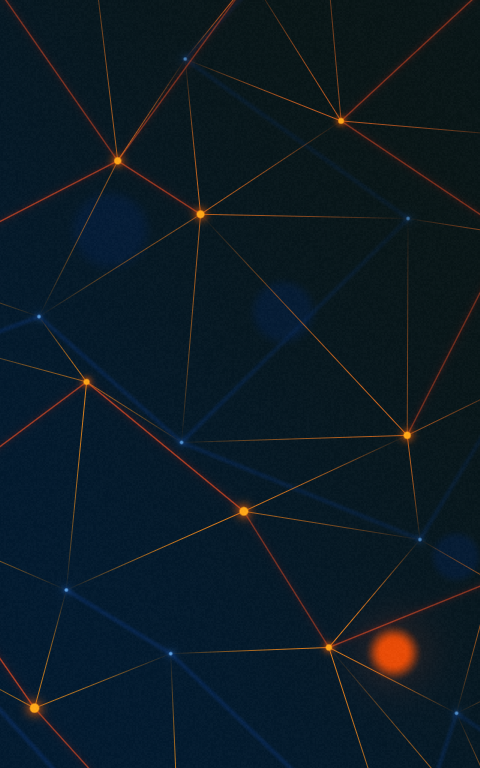
Reproduce this background procedurally as a WebGL 2 fragment shader.

```glsl
#version 300 es
precision highp float;

uniform vec2 u_resolution;
out vec4 fragColor;

float hash(vec2 p) {
    vec3 q = fract((p.xyx + 57.0) * 0.1031);
    q += dot(q, q.yzx + 33.33);
    return fract((q.x + q.y) * q.z);
}

// Jittered node of a grid cell, in canvas widths
vec2 nodeAt(vec2 cell) {
    vec2 jitter = vec2(hash(cell), hash(cell + 31.7)) - 0.5;
    return (cell + 0.5 + 0.8 * jitter) / 3.3;
}

// x: distance to the segment, y: position along it from 0 to 1
vec2 segment(vec2 p, vec2 a, vec2 b) {
    vec2 ab = b - a;
    float along = clamp(dot(p - a, ab) / dot(ab, ab), 0.0, 1.0);
    return vec2(length(p - a - ab * along), along);
}

float cover(float dist, float halfWidth, float pixel) {
    return clamp(0.5 + (halfWidth - dist) / pixel, 0.0, 1.0);
}

void main() {
    vec2 p = gl_FragCoord.xy / u_resolution.x;
    float pixel = 1.0 / u_resolution.x;

    // Diagonal backdrop, blue at lower left
    float shade = smoothstep(0.2, 1.35, p.x * 0.75 + p.y * 0.5);
    vec3 color = mix(vec3(0.015, 0.108, 0.19), vec3(0.04, 0.09, 0.095), shade);

    // Faint blurred discs
    for (int n = 0; n < 3; n++) {
        float i = float(n);
        float radius = 0.095 - 0.018 * i;
        float dist = length(p - vec2(0.23 + 0.36 * i, 1.12 - 0.17 * i * i));
        color = mix(color, vec3(0.02, 0.13, 0.29), 0.5 - 0.5 * smoothstep(radius * 0.6, radius, dist));
    }

    // Network: warm and cool nodes alternate like a checkerboard
    float beam = 0.0, spoke = 0.0, hotLine = 0.0, hotGlow = 0.0;
    float coolCore = 0.0, coolHalo = 0.0, warmCore = 0.0, warmHalo = 0.0;
    vec2 home = floor(p * 3.3);

    for (int n = 0; n < 9; n++) {
        vec2 start = vec2(float(n % 3 - 1), float(n / 3 - 1));
        vec2 cell = home + start;
        vec2 node = nodeAt(cell);
        float dist = length(p - node);
        bool warm = mod(cell.x + cell.y, 2.0) < 0.5;

        if (warm) {
            float size = hash(cell + 11.3);
            float radius = mix(0.006, 0.016, size * size);
            warmCore = max(warmCore, cover(dist, radius, pixel * 1.5));
            warmHalo = max(warmHalo, exp(-dist * dist / (radius * radius * 3.5)));
        } else {
            coolCore = max(coolCore, cover(dist, 0.0035, pixel * 1.5));
            coolHalo = max(coolHalo, exp(-dist / 0.006));
        }

        // Links right, up and along both diagonals, if they can cross this cell
        for (int k = 0; k < 4; k++) {
            vec2 offset = vec2(float(min(1, 2 - k)), float(min(k, 1)));
            vec2 end = start + offset;
            if (max(abs(end.x), abs(end.y)) > 1.0) continue;
            if (start.x * end.x > 0.0 || start.y * end.y > 0.0) continue;

            // Crossing diagonals share one key, so mostly one is drawn
            float pick = hash(2.0 * cell + offset);
            bool diagonal = k % 2 == 1;
            if (diagonal ? (warm ? pick > 0.55 : pick < 0.4) : pick > 0.88) continue;

            vec2 line = segment(p, node, nodeAt(cell + offset));
            float strength = 0.6 + 0.4 * fract(pick * 37.0);
            if (diagonal && !warm) {
                beam = max(beam, smoothstep(0.0, 1.0, 1.0 - line.x / 0.009));
            } else if (diagonal && pick < 0.38) {
                hotLine = max(hotLine, cover(line.x, 0.0014, pixel) * strength);
                hotGlow = max(hotGlow, exp(-line.x / 0.005) * strength);
            } else {
                float away = warm ? line.y : 1.0 - line.y;
                spoke = max(spoke, cover(line.x, 0.001, pixel) * (1.0 - away * away) * strength);
            }
        }
    }

    // Layers from back to front
    color = mix(color, vec3(0.04, 0.17, 0.36), beam * mix(0.65, 0.2, shade));
    color = mix(color, vec3(0.1, 0.32, 0.62), coolHalo * mix(0.8, 0.4, shade));
    color = mix(color, vec3(0.5, 0.1, 0.07), hotGlow * 0.4);
    color = mix(color, vec3(0.8, 0.29, 0.15), hotLine * mix(0.9, 0.6, shade));
    color = mix(color, mix(vec3(0.98, 0.58, 0.1), vec3(0.8, 0.36, 0.13), shade), spoke);
    color = mix(color, vec3(0.42, 0.7, 0.95), coolCore * mix(0.85, 0.5, shade));
    color = mix(color, vec3(0.9, 0.36, 0.03), warmHalo * 0.6);
    color = mix(color, vec3(1.0, 0.66, 0.1), warmCore);

    // Glowing ember out of focus
    float ember = length(p - vec2(0.82, 0.24));
    color = mix(color, vec3(0.8, 0.27, 0.03), 1.0 - smoothstep(0.025, 0.062, ember));
    color += vec3(0.12, 0.03, 0.0) * exp(-ember * ember / 0.006);

    // Fine grain
    color += 0.022 * (hash(floor(p * 320.0)) - 0.5);
    fragColor = vec4(color, 1.0);
}
```
